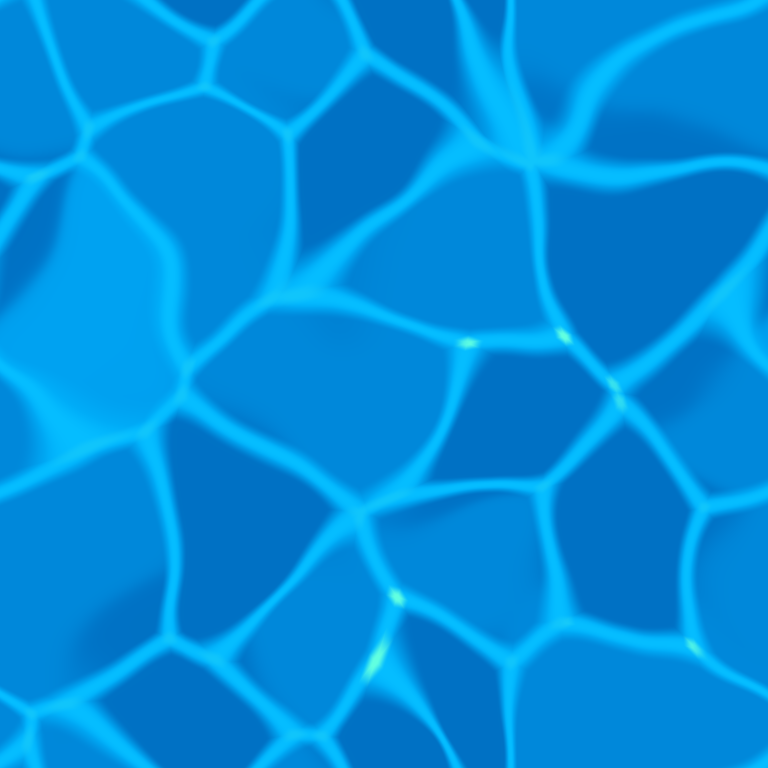
This texture is drawn by a WebGL 2 fragment shader. Its source:

```glsl
#version 300 es
precision highp float;
// Tiling blue water: soft caustic veins around warped cells, with displaced shadows below.

#define GRID ivec2(4, 5)       // cells across and up the tile
#define JITTER 0.88            // scatter of the cell centres
#define BEND 0.12              // large curves of the veins
#define WIGGLE 0.018           // small curves of the veins
#define SHIFT 0.21             // displacement of the shadows
#define VEIN_WIDTH 0.0165      // half width of a vein, with its soft flank
#define DARK_SHARE 0.35        // part of the cells that are deep
#define SHADOW_SHARPNESS 75.0
#define SPARK_SIZE 0.022

uniform vec2 u_resolution;
out vec4 fragColor;

const vec3 DEEP = vec3(0.00, 0.445, 0.77);
const vec3 WATER = vec3(0.00, 0.535, 0.855);
const vec3 SHALLOW = vec3(0.00, 0.635, 0.945);
const vec3 VEIN = vec3(0.00, 0.69, 0.98);
const vec3 CREST = vec3(0.02, 0.74, 1.00);
const vec3 SPARK = vec3(0.38, 1.00, 0.88);

ivec2 wrap(ivec2 cell, ivec2 period) {
    return (cell + 8 * period) % period;
}

vec2 hash2(ivec2 cell, int seed) {
    uvec3 v = uvec3(cell, seed) * 1664525u + 1013904223u;
    v.x += v.y * v.z; v.y += v.z * v.x; v.z += v.x * v.y;
    v ^= v >> 16u;
    v.x += v.y * v.z; v.y += v.z * v.x;
    return vec2(v.xy >> 8u) / 16777216.0;
}

// Two channels of wrapping value noise, centred on zero.
vec2 noise2(vec2 uv, int period, int seed) {
    vec2 p = uv * float(period);
    ivec2 cell = ivec2(floor(p));
    vec2 f = fract(p);
    f = f * f * f * (f * (f * 6.0 - 15.0) + 10.0);
    ivec2 n = ivec2(period);
    vec2 a = hash2(wrap(cell, n), seed);
    vec2 b = hash2(wrap(cell + ivec2(1, 0), n), seed);
    vec2 c = hash2(wrap(cell + ivec2(0, 1), n), seed);
    vec2 d = hash2(wrap(cell + ivec2(1, 1), n), seed);
    return mix(mix(a, b, f.x), mix(c, d, f.x), f.y) - 0.5;
}

// Three nearest centre distances; tone receives the blended deep and shallow shares.
vec3 cells(vec2 uv, float sharpness, out vec2 tone) {
    vec2 size = vec2(GRID);
    ivec2 home = ivec2(floor(uv * size));
    vec3 near = vec3(9.0);
    float total = 0.0;
    tone = vec2(0.0);
    for (int y = -2; y <= 2; y++) {
        for (int x = -2; x <= 2; x++) {
            ivec2 cell = home + ivec2(x, y);
            ivec2 id = wrap(cell, GRID);
            vec2 centre = vec2(cell) + 0.5 + JITTER * (hash2(id, 3) - 0.5);
            float d = length(centre / size - uv);
            if (d < near.x) near = vec3(d, near.xy);
            else if (d < near.y) near = vec3(near.x, d, near.y);
            else near.z = min(near.z, d);

            float rank = fract(float(id.x + GRID.x * id.y) * 0.618);
            float weight = exp(-sharpness * d);
            tone += weight * vec2(step(rank, DARK_SHARE), step(0.93, rank));
            total += weight;
        }
    }
    tone /= total;
    return near;
}

void main() {
    vec2 uv = gl_FragCoord.xy / u_resolution;

    // Cells and their displaced shadows
    vec2 bent = uv + BEND * noise2(uv, 4, 11) + WIGGLE * noise2(uv, 11, 12);
    vec2 shifted = bent + SHIFT * noise2(uv, 4, 13) + 0.03 * noise2(uv, 9, 14);
    vec2 tone, shadow;
    vec3 near = cells(bent, 180.0, tone);
    cells(shifted, SHADOW_SHARPNESS, shadow);
    vec3 color = mix(WATER, DEEP, max(tone.x, shadow.x));
    color = mix(color, SHALLOW, tone.y * shadow.y);

    // Veins, wider where they meet
    float edge = 0.5 * (near.y - near.x);
    float meeting = near.z - near.x;
    vec2 variation = noise2(uv, 6, 15);
    float width = VEIN_WIDTH * (1.0 + 0.5 * variation.x + 0.6 * exp(-meeting / 0.03));
    color = mix(color, VEIN, 1.0 - smoothstep(0.2 * width, width, edge));
    color = mix(color, CREST, 1.0 - smoothstep(0.05 * width, 0.5 * width, edge));

    // Sparks on some of the junctions
    float glint = smoothstep(0.0, 0.25, variation.y);
    float spark = 1.0 - smoothstep(0.15 * SPARK_SIZE, SPARK_SIZE, meeting);
    color = mix(color, SPARK, spark * (0.12 + 0.88 * glint));

    fragColor = vec4(color, 1.0);
}
```
